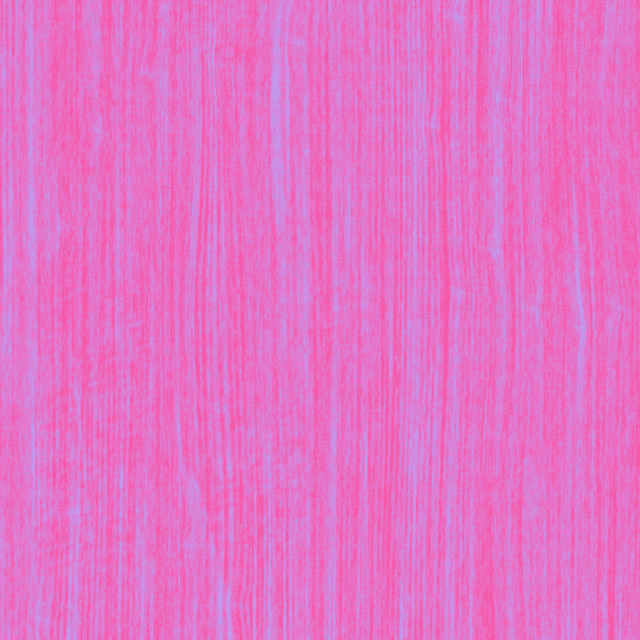
Give the GLSL for this texture map, as a three.js fragment shader.

```glsl
// Pink and lavender wood grain running upwards.
// Stretched value noise in a bent coordinate gives the streaks; rings, veins,
// cross figure and a few scattered knots are added, then a colour ramp is applied.
varying vec2 vUv;

float hash(vec2 p) {
  return fract(sin(dot(p, vec2(127.1, 311.7))) * 43758.5453);
}

// Value noise centred on zero, from -0.5 to 0.5
float noise(vec2 p) {
  vec2 i = floor(p);
  vec2 f = fract(p);
  f = f * f * (3.0 - 2.0 * f);
  float low = mix(hash(i), hash(i + vec2(1.0, 0.0)), f.x);
  float high = mix(hash(i + vec2(0.0, 1.0)), hash(i + vec2(1.0, 1.0)), f.x);
  return mix(low, high, f.y) - 0.5;
}

float fbm(vec2 p) {
  float sum = 0.0;
  float weight = 0.6;
  for (int k = 0; k < 4; k++) {
    sum += weight * noise(p);
    p = p * 2.03 + 17.3;
    weight *= 0.7;
  }
  return sum;
}

vec3 woodColor(float t) {
  vec3 rose = vec3(0.945, 0.385, 0.705);
  vec3 orchid = vec3(0.90, 0.46, 0.79);
  vec3 lavender = vec3(0.79, 0.57, 0.90);
  return t < 0.4 ? mix(rose, orchid, t / 0.4)
                 : mix(orchid, lavender, (t - 0.4) / 0.6);
}

void main() {
  vec2 p = vUv;

  // Bending of the fibres, leaving some strips nearly straight
  float loose = smoothstep(-0.25, 0.3, noise(vec2(p.x * 9.0, p.y * 1.2) + 13.0));
  float x = p.x + 0.012 * noise(p * vec2(5.0, 2.0) + 3.1)
                + 0.026 * loose * noise(p * vec2(12.0, 3.2) + 9.4);

  // Small knots push the fibres aside and leave a pale smear
  float smear = 0.0;
  for (int k = 0; k < 16; k++) {
    float id = float(k);
    vec2 d = p - vec2(hash(vec2(id, 4.7)), hash(vec2(id, 8.2)));
    d.y += 0.25 * d.x;
    vec2 bend = d * vec2(50.0, 28.0);
    vec2 streak = d * vec2(60.0, 170.0);
    x += 0.006 * exp(-dot(bend, bend)) * sign(hash(vec2(id, 1.3)) - 0.5);
    smear += exp(-dot(streak, streak));
  }

  // Long streaks from broad bands down to hair-thin fibres
  float tone = 0.36;
  tone += 0.20 * noise(vec2(x * 32.0, p.y * 1.2));
  tone += 0.38 * noise(vec2(x * 85.0, p.y * 1.3) + 5.0);
  tone += 0.66 * noise(vec2(x * 190.0, p.y * 1.8) + 11.0);
  tone += 0.50 * noise(vec2(x * 330.0, p.y * 6.0) + 17.0);
  tone += 0.56 * noise(vec2(x * 370.0, p.y * 75.0) + 23.0);
  tone += 0.48 * noise(p * vec2(430.0, 330.0) + 41.0);

  // Closely spaced growth rings, strong only in some strips
  float ringStrip = smoothstep(-0.2, 0.25, noise(vec2(x * 15.0, p.y * 1.2) + 31.0));
  float ring = fract(x * 115.0 + 1.6 * noise(vec2(x * 16.0, p.y * 1.6) + 7.0));
  ring = smoothstep(0.0, 0.7, ring) * (1.0 - smoothstep(0.78, 1.0, ring));
  tone += 0.48 * ringStrip * (ring - 0.5);

  // Thin pale veins, crisp on one side and fading out on the other
  float vein = noise(vec2(x * 20.0, p.y * 1.3) + 51.0);
  float veinFade = smoothstep(-0.1, 0.25, noise(p * vec2(12.0, 4.0) + 61.0));
  float veinLine = smoothstep(-0.012, 0.004, vein) * (1.0 - smoothstep(0.004, 0.07, vein));
  tone += 0.46 * veinFade * veinLine;

  // Faint clouds, and short ripples across the grain in a few places
  tone += 0.24 * fbm(vec2(x * 18.0, p.y * 13.0) + 71.0);
  float figure = smoothstep(0.05, 0.35, noise(p * vec2(11.0, 4.0) + 83.0));
  tone += 0.42 * figure * noise(vec2(x * 65.0, p.y * 130.0 - x * 35.0) + 91.0);
  tone += 0.34 * smear;

  gl_FragColor = vec4(woodColor(clamp(tone, -0.2, 1.15)), 1.0);
}
```
